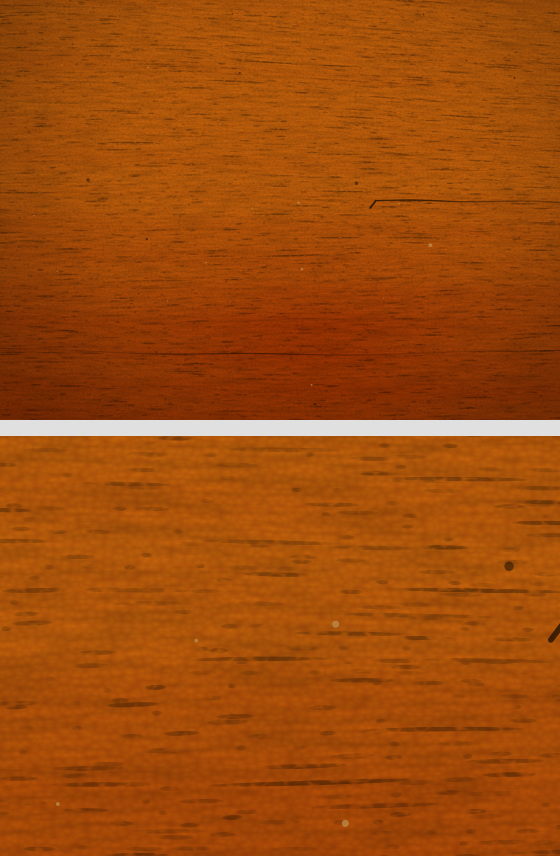
Top, the full canvas; bottom, a detail of the centre.
Reproduce this texture procedurally as a WebGL 2 fragment shader.

```glsl
#version 300 es
precision highp float;
// Varnished wood board with a horizontal grain, honey above and russet below.
// Stretched cellular noise gives the fibres, scattered tapered dashes the pores,
// and layered sines bend the grain; a crack, a seam and small flecks add wear.
#define HONEY vec3(0.645, 0.318, 0.038)
#define RUSSET vec3(0.545, 0.188, 0.010)
#define PORE_TINT vec3(0.56, 0.57, 0.65)
#define FLECK_COLOR vec3(0.74, 0.56, 0.30)
#define PORE_DEPTH 0.85
#define PORE_HALF_WIDTH 0.0017
#define FIBRE_CONTRAST 0.15
#define MOTTLE_CONTRAST 0.13
#define VIGNETTE 0.25

uniform vec2 u_resolution;
out vec4 fragColor;

float hash(vec2 p) {
    vec3 q = fract(p.xyx * vec3(0.1031, 0.1030, 0.0973));
    q += dot(q, q.yzx + 33.33);
    return fract((q.x + q.y) * q.z);
}

// Distance to the nearest scattered cell point
float cellular(vec2 p) {
    vec2 base = floor(p);
    float nearest = 4.0;
    for (int j = -1; j <= 1; j++)
        for (int i = -1; i <= 1; i++) {
            vec2 id = base + vec2(i, j);
            vec2 offset = id + vec2(hash(id), hash(id + 57.3)) - p;
            nearest = min(nearest, dot(offset, offset));
        }
    return sqrt(nearest);
}

// Antialiased stroke coverage at distance d
float stroke(float d, float halfWidth, float px) {
    return 1.0 - smoothstep(halfWidth - 0.5 * px, halfWidth + 0.7 * px, d);
}

float segmentDistance(vec2 p, vec2 a, vec2 b) {
    vec2 ab = b - a;
    return length(p - a - ab * clamp(dot(p - a, ab) / dot(ab, ab), 0.0, 1.0));
}

// One tapered dash at most per cell, each row shifted at random
float pores(vec2 p, vec2 cell, float density, float seed, float px) {
    vec2 q = p / cell;
    float row = floor(q.y);
    q.x += 17.0 * hash(vec2(row, seed));
    vec2 id = vec2(floor(q.x), row) + seed * 31.0;
    vec2 f = fract(q);
    float size = hash(id + 3.7);
    float halfLength = mix(0.10, 0.48, size * size);
    float centre = mix(halfLength, 1.0 - halfLength, hash(id + 11.9));
    float along = (f.x - centre) / halfLength;
    float taper = sqrt(max(0.0, 1.0 - along * along));
    float across = abs(f.y - 0.5 - 0.25 * (hash(id + 23.1) - 0.5)) * cell.y;
    float ink = stroke(across, PORE_HALF_WIDTH * taper, px) * taper;
    return ink * step(hash(id), density) * mix(0.45, 1.0, hash(id + 41.3));
}

// Small round marks; returns coverage
float flecks(vec2 p, float cell, float density, float seed, float px) {
    vec2 id = floor(p / cell) + seed;
    vec2 spot = 0.2 + 0.6 * vec2(hash(id + 5.1), hash(id + 9.7));
    float radius = mix(0.001, 0.0042, pow(hash(id + 2.3), 3.0));
    float d = length((fract(p / cell) - spot) * cell);
    return stroke(d, radius, px) * step(hash(id), density);
}

void main() {
    float px = 1.0 / u_resolution.y;
    vec2 p = gl_FragCoord.xy * px;
    float aspect = u_resolution.x * px;

    // Gently bent grain coordinates, falling a little to the upper right
    vec2 g = p;
    g.y += 0.006 * sin(2.6 * p.x + 5.0 * p.y) + 0.002 * sin(9.0 * p.x + 23.0 * p.y);
    g.y += 0.035 * p.x * p.x * smoothstep(0.4, 1.0, p.y);

    // Broad tone: redder toward the bottom, with a deep patch below the middle
    vec2 patchOffset = (p - vec2(0.56 * aspect, 0.19)) / vec2(0.30, 0.17);
    float red = 0.85 * (1.0 - smoothstep(0.02, 0.66, p.y));
    red += 0.38 * exp(-dot(patchOffset, patchOffset));
    red += 0.10 * (1.0 - smoothstep(0.0, 0.35, p.x));
    red += 0.05 * sin(31.0 * g.y + sin(3.0 * g.x)) + 0.04 * sin(83.0 * g.y + 2.0 * g.x);
    vec3 color = mix(HONEY, RUSSET, clamp(red, 0.0, 1.15));
    vec2 lens = (p - vec2(0.53 * aspect, 0.58)) / vec2(0.5 * aspect, 0.58);
    color *= 1.04 - VIGNETTE * smoothstep(0.15, 1.9, dot(lens, lens));

    // Fibres and fine mottling
    float fibre = cellular(g * vec2(9.0, 105.0)) + 0.7 * cellular(g * vec2(28.0, 190.0) + 40.0);
    float mottle = cellular(p * vec2(150.0, 190.0) + 13.0);
    color *= 1.0 - FIBRE_CONTRAST * (fibre - 0.80);
    color *= 1.0 - MOTTLE_CONTRAST * (mottle - 0.47) * vec3(0.8, 1.3, 1.0);

    // Pores in three lengths, with broken edges
    float ink = pores(g, vec2(0.19, 0.019), 0.38, 1.0, px);
    ink = max(ink, 0.85 * pores(g + 0.004, vec2(0.085, 0.0125), 0.40, 2.0, px));
    ink = max(ink, 0.60 * pores(g + 0.007, vec2(0.040, 0.0095), 0.42, 3.0, px));
    ink *= 1.0 - 0.75 * smoothstep(0.35, 0.8, cellular(p * vec2(95.0, 160.0)));
    color *= mix(vec3(1.0), PORE_TINT, PORE_DEPTH * ink);

    // Hooked crack on the right and a long faint seam near the bottom
    vec2 crackStart = vec2(0.671 * aspect, 0.523);
    vec2 bent = p + vec2(0.0, 0.0015 * sin(24.0 * p.x));
    float crack = stroke(segmentDistance(bent, crackStart, vec2(aspect, 0.519)), 0.0014, px);
    crack *= mix(1.0, 0.5, smoothstep(0.78, 0.86, p.x / aspect));
    crack = max(crack, stroke(segmentDistance(bent, crackStart, crackStart - vec2(0.013, 0.017)), 0.0022, px));
    float seamY = 0.156 + 0.03 * pow(p.x - 0.7, 2.0) + 0.002 * sin(13.0 * p.x);
    float seam = stroke(abs(p.y - seamY), 0.0013, px) * (0.45 + 0.25 * sin(7.0 * p.x - 2.5));
    color *= 1.0 - 0.62 * max(crack, seam);

    // Dark knocks and pale flecks
    color *= 1.0 - 0.45 * flecks(p, 0.13, 0.16, 71.0, px);
    color = mix(color, FLECK_COLOR, 0.75 * flecks(p, 0.11, 0.14, 19.0, px));
    fragColor = vec4(color, 1.0);
}
```
